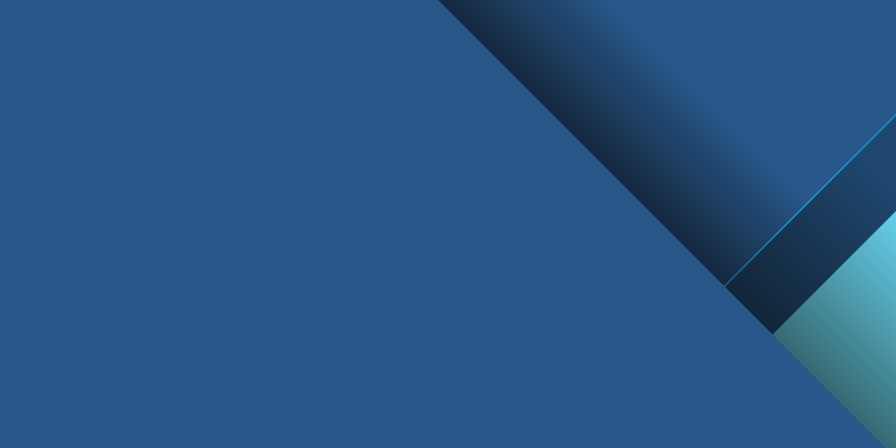
Write a Shadertoy shader that draws this background.

```glsl
const vec3 BLUE = vec3(0.157, 0.341, 0.537);
const vec3 NAVY = vec3(0.122, 0.278, 0.435);
const vec3 NAVY_SHADE = vec3(0.070, 0.145, 0.220);
const vec3 BLUE_SHADE = vec3(0.078, 0.160, 0.245);
const vec3 AQUA = vec3(0.400, 0.815, 0.925);
const vec3 AQUA_SHADE = vec3(0.215, 0.415, 0.450);
const vec3 LINE_BLUE = vec3(0.090, 0.590, 0.890);
const vec3 LINE_SHADE = vec3(0.085, 0.380, 0.560);

// Signed distance to a straight edge, positive along the normal
float edgeDistance(vec2 p, vec2 normal, float offset) {
    return (dot(p, normal) - offset) * inversesqrt(dot(normal, normal));
}

// Antialiased coverage of the positive side
float coverage(float distance, float pixel) {
    return clamp(distance / pixel + 0.5, 0.0, 1.0);
}

// Antialiased coverage of a thin stroke, also below one pixel wide
float stroke(float distance, float halfWidth, float pixel) {
    return coverage(distance + halfWidth, pixel) - coverage(distance - halfWidth, pixel);
}

// Surface that brightens away from the overlapping sheet
vec3 shadedSurface(vec3 shade, vec3 lit, float depth, float reach) {
    return mix(shade, lit, clamp(depth / reach, 0.0, 1.0));
}

void mainImage(out vec4 fragColor, in vec2 fragCoord) {
    vec2 p = fragCoord / iResolution.y;
    float pixel = 1.0 / iResolution.y;

    float depth = edgeDistance(p, vec2(1.0, 1.0), 1.978);
    float bandEdge = edgeDistance(p, vec2(1.0, -1.0), 1.256);
    float aquaEdge = edgeDistance(p, vec2(1.0, -1.0), 1.471);

    // Lower layers, each darkened beside the main sheet
    vec3 upper = shadedSurface(BLUE_SHADE, BLUE, depth, 0.27);
    vec3 band = shadedSurface(NAVY_SHADE, NAVY, depth, 0.42);
    vec3 aqua = shadedSurface(AQUA_SHADE, AQUA, depth, 0.39);
    vec3 line = shadedSurface(LINE_SHADE, LINE_BLUE, depth, 0.20);

    vec3 color = mix(upper, band, coverage(bandEdge, pixel));
    color = mix(color, line, stroke(bandEdge, 0.0016, pixel));
    color = mix(color, aqua, coverage(aquaEdge, pixel));

    // Main sheet on top
    color = mix(BLUE, color, coverage(depth, pixel));
    fragColor = vec4(color, 1.0);
}
```
